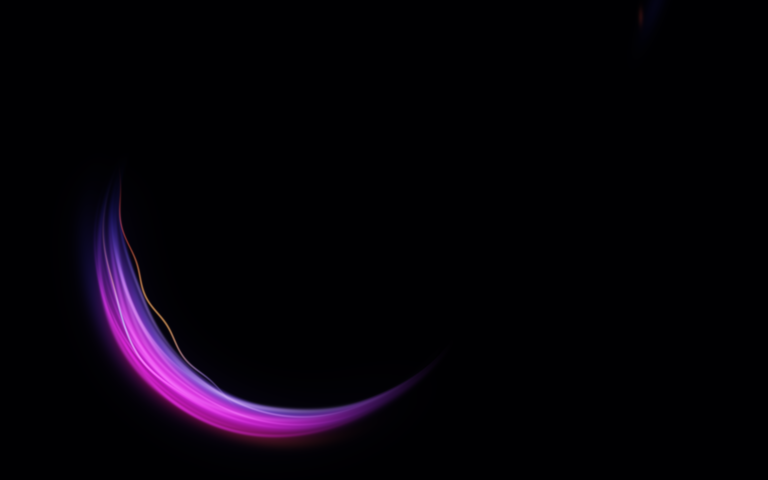
A WebGL 1 fragment shader for this background:

```glsl
precision highp float;
// A glowing crescent of light on near-black: a soft body in polar coordinates,
// tinted from violet (inner rim) to hot pink (outer rim), overlaid with thin
// sine-bent filaments, plus a faint streak in the far upper corner.

uniform vec2 u_resolution;

// Lengths are in canvas heights; "t" runs 0..1 along the arc.
const float PI = 3.14159265;
const vec2 CENTER = vec2(0.604, 0.502);
const float RADIUS = 0.387;
const float HALF_WIDTH = 0.052;
const float START_ANGLE = 2.618;
const float FILAMENT_WIDTH = 0.0022;
const int FILAMENTS = 15;

const vec3 BACKGROUND = vec3(0.001, 0.001, 0.008);
const vec3 BLUE = vec3(0.16, 0.15, 0.85);
const vec3 VIOLET = vec3(0.56, 0.30, 1.45);
const vec3 MAGENTA = vec3(1.65, 0.14, 1.70);
const vec3 HOT_PINK = vec3(1.55, 0.04, 0.75);
const vec3 PURPLE = vec3(0.85, 0.22, 1.30);
const vec3 LAVENDER = vec3(0.85, 0.65, 1.30);
const vec3 GOLD = vec3(0.95, 0.58, 0.28);
const vec3 EMBER = vec3(0.50, 0.14, 0.10);
const vec3 CYAN = vec3(0.35, 0.75, 1.10);

float hash(float n) {
  return fract(sin(n * 12.9898) * 4375.85);
}

float bell(float x, float center, float width) {
  float d = (x - center) / width;
  return exp(-d * d);
}

// Half thickness of the crescent, widest a third of the way along.
float thickness(float t) {
  float taper = smoothstep(-0.1, 0.3, t) * (1.0 - smoothstep(0.3, 1.15, t));
  return max(HALF_WIDTH * taper, 0.004);
}

// Soft filled body; s is -1 at the inner rim and +1 at the outer rim.
vec3 bodyLight(float s, float t) {
  float rim = smoothstep(-1.1, -0.6, s);
  float falloff = max(s + 0.1, 0.0);
  float across = rim * exp(-1.9 * falloff * falloff);
  float along = smoothstep(0.08, 0.47, t) * (1.0 - smoothstep(0.45, 1.0, t));
  vec3 tint = mix(VIOLET, MAGENTA, smoothstep(-0.8, -0.1, s));
  tint = mix(tint, HOT_PINK, smoothstep(0.1, 0.8, s));
  tint = mix(VIOLET, tint, smoothstep(0.15, 0.38, t));
  tint = mix(tint, PURPLE, smoothstep(0.6, 0.85, t));
  return tint * across * along;
}

// Scattered filaments that follow the crescent and weave a little.
vec3 filamentLight(float r, float t, float middle, float width) {
  vec3 light = vec3(0.0);
  for (int i = 0; i < FILAMENTS; i++) {
    float k = float(i) / float(FILAMENTS - 1);
    float a = hash(float(i) + 1.7);
    float b = hash(float(i) + 9.3);
    float lane = mix(-0.8, 0.65, k) + 0.2 * sin(t * (5.0 + 5.0 * a) + 2.0 * PI * b);
    float glow = bell(r, middle + lane * width, FILAMENT_WIDTH * (1.0 + 1.5 * b));
    vec3 tint = mix(BLUE, mix(LAVENDER, MAGENTA, k), smoothstep(0.1, 0.35, t));
    light += tint * glow * bell(t, 0.2 + 0.4 * a, 0.13 + 0.08 * b) * 0.45;
  }
  return light;
}

// Three leading strands: loose gold thread, bright core and lavender rim.
vec3 strandLight(float r, float t) {
  float q = t - 0.33;
  float goldPath = 0.317 + 0.85 * q * q + 0.005 * sin(42.0 * t - 10.5);
  vec3 goldTint = mix(EMBER, GOLD, smoothstep(0.15, 0.3, t));
  goldTint = mix(goldTint, LAVENDER * 0.5, smoothstep(0.35, 0.5, t));
  float goldFade = smoothstep(0.02, 0.12, t) * (1.0 - smoothstep(0.46, 0.58, t));
  vec3 light = goldTint * goldFade * bell(r, goldPath, FILAMENT_WIDTH);

  float corePath = 0.391 - 0.011 * bell(t, 0.25, 0.07) + 0.008 * bell(t, 0.39, 0.06);
  vec3 coreTint = mix(GOLD, CYAN, smoothstep(0.24, 0.3, t));
  coreTint = mix(coreTint, MAGENTA + 0.3, smoothstep(0.32, 0.42, t));
  light += coreTint * bell(r, corePath, FILAMENT_WIDTH) * bell(t, 0.34, 0.13);

  float rimPath = 0.340 + 0.016 * smoothstep(0.3, 0.6, t) + 0.03 * smoothstep(0.62, 0.95, t);
  light += LAVENDER * bell(r, rimPath, 0.005) * bell(t, 0.57, 0.18) * 0.7;
  return light;
}

// Dim streak and ember near the upper right corner.
vec3 cornerLight(vec2 p) {
  vec2 d = p - vec2(1.365, 0.99);
  float streak = bell(d.x - 0.35 * d.y, 0.0, 0.018) * bell(d.y, 0.0, 0.07);
  float ember = bell(p.x, 1.335, 0.005) * bell(p.y, 0.965, 0.018);
  return BLUE * 0.09 * streak + EMBER * 0.3 * ember;
}

void main() {
  vec2 p = gl_FragCoord.xy / u_resolution.y;
  vec2 d = p - CENTER;
  float r = length(d);
  float t = mod(atan(d.y, d.x) - START_ANGLE, 2.0 * PI) / PI;
  float width = thickness(t);
  float middle = RADIUS - 0.009 * bell(t, 0.23, 0.12) + 0.014 * smoothstep(0.8, 1.0, t);
  float ends = smoothstep(0.0, 0.16, t) * (1.0 - smoothstep(0.8, 1.03, t));

  vec3 light = bodyLight((r - middle) / width, t);
  light += ends * (filamentLight(r, t, middle, width) + strandLight(r, t));

  // Wide halo, and a cool fringe outside the left flank.
  light += ends * VIOLET * 0.07 * bell(r, middle, 0.065) * bell(t, 0.4, 0.3);
  light += ends * BLUE * 0.16 * bell(r, middle + 0.045, 0.02) * bell(t, 0.28, 0.14);
  light += ends * EMBER * 0.3 * bell(r, middle + 0.035, 0.015) * bell(t, 0.64, 0.1);

  light += BACKGROUND + cornerLight(p);
  gl_FragColor = vec4(1.0 - exp(-light), 1.0);
}
```
